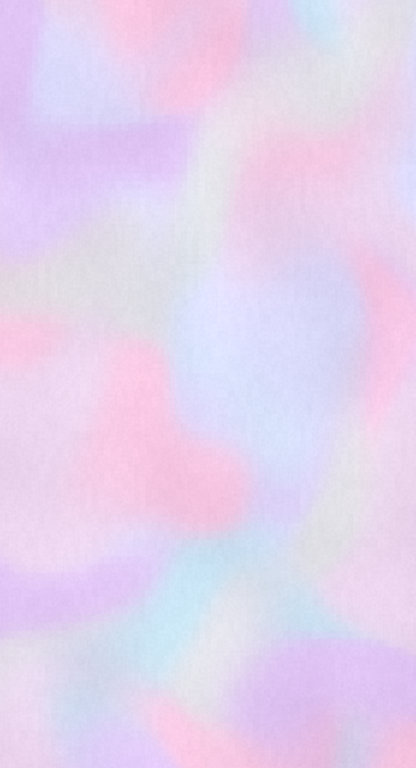
Write a Shadertoy shader that draws this background.

```glsl
// Random unit direction for a lattice cell
vec2 cellDirection(ivec2 cell) {
    uvec2 h = uvec2(cell + 4096) * 1664525u + 1013904223u;
    h.x += h.y * 1664525u;
    h.y += h.x * 1664525u;
    h ^= h >> 16;
    h.x += h.y * 1664525u;
    h.y += h.x * 1664525u;
    h ^= h >> 16;
    return normalize(vec2(h & 65535u) / 32767.5 - 0.9999);
}

float gradientNoise(vec2 p) {
    ivec2 cell = ivec2(floor(p));
    vec2 f = fract(p);
    vec2 blend = f * f * f * (f * (f * 6.0 - 15.0) + 10.0);
    float a = dot(cellDirection(cell), f);
    float b = dot(cellDirection(cell + ivec2(1, 0)), f - vec2(1, 0));
    float c = dot(cellDirection(cell + ivec2(0, 1)), f - vec2(0, 1));
    float d = dot(cellDirection(cell + ivec2(1, 1)), f - vec2(1, 1));
    return mix(mix(a, b, blend.x), mix(c, d, blend.x), blend.y);
}

// Each tint has its own noise field; the strongest field wins softly
vec3 pastelPatches(vec2 p) {
    vec3 tints[6] = vec3[6](
        vec3(0.92, 0.83, 0.93),   // mauve
        vec3(0.98, 0.78, 0.89),   // pink
        vec3(0.88, 0.88, 0.90),   // pearl
        vec3(0.88, 0.77, 0.96),   // lilac
        vec3(0.77, 0.89, 0.95),   // sky
        vec3(0.87, 0.87, 1.0));   // periwinkle
    float bias[6] = float[6](0.06, 0.03, 0.0, 0.05, -0.03, 0.04);
    vec3 sum = vec3(0.0);
    float total = 0.0;
    for (int i = 0; i < 6; i++) {
        vec2 offset = float(i) * vec2(13.37, 7.61);
        float weight = exp(16.0 * (gradientNoise(p + offset) + bias[i]));
        sum += tints[i] * weight;
        total += weight;
    }
    return sum / total;
}

void mainImage(out vec4 fragColor, in vec2 fragCoord) {
    vec2 uv = fragCoord / iResolution.x;

    // Small soft-edged steps that break up the gradients
    vec2 block = uv * vec2(70.0, 50.0);
    vec2 stepped = (floor(block) + smoothstep(0.25, 0.75, fract(block))) / vec2(70.0, 50.0);
    vec2 p = mix(uv, stepped, 0.8) * vec2(2.2, 1.8) + vec2(3.3, 7.1);

    // Bend the plane so that the patches flow and curl
    vec2 bend = vec2(gradientNoise(p * 1.2 + 17.3), gradientNoise(p * 1.2 + 41.7));
    vec3 colour = pastelPatches(p + 0.6 * bend);

    // Dusky and milky patches, broad and small
    float milk = gradientNoise(p * 1.4 + 63.4) + 0.35 * gradientNoise(p * 3.1 + 22.8);
    colour += milk * vec3(0.06, 0.07, 0.06);

    // Faint upright streaks and fine mottling
    float streaks = gradientNoise(stepped * vec2(62.0, 28.0) + 5.3);
    float mottle = gradientNoise(uv * 125.0 + 31.6);
    colour += 0.018 * streaks + 0.022 * mottle * vec3(1.0, 0.8, 1.0);

    fragColor = vec4(clamp(colour, 0.0, 1.0), 1.0);
}
```
